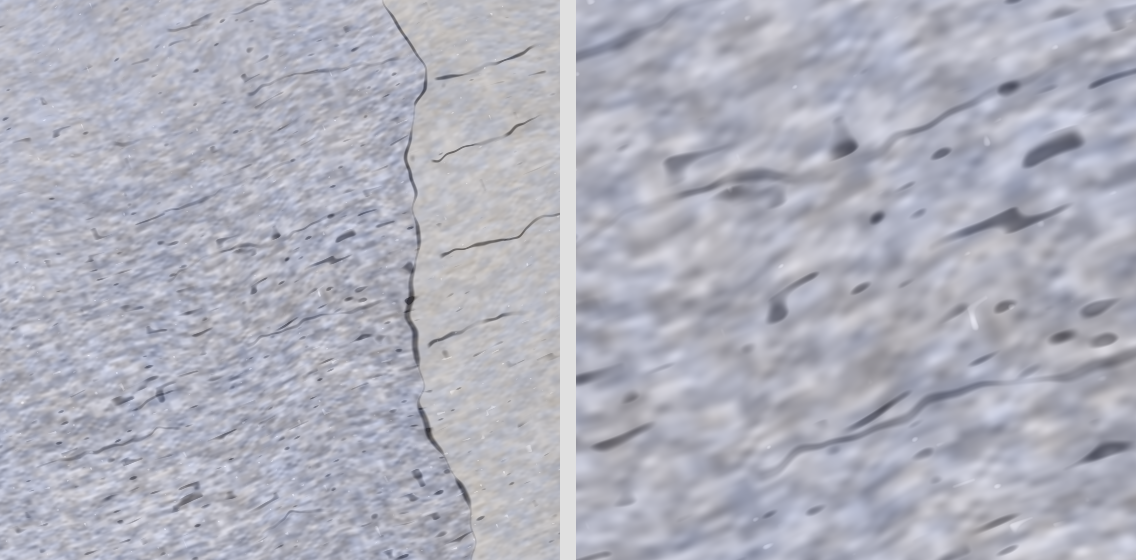
Left, the full canvas; right, a detail of the centre.
Write a WebGL 2 fragment shader that draws this texture.

```glsl
#version 300 es
precision highp float;

uniform vec2 u_resolution;
out vec4 fragColor;

const float GRAIN_ANGLE = 0.38;
const vec2 GRAIN_SCALE = vec2(46.0, 118.0);
const vec2 FINE_SCALE = vec2(105.0, 190.0);
const vec2 FLECK_SCALE = vec2(40.0, 105.0);
const float GRAIN_CONTRAST = 0.34;
const float FLECK_DEPTH = 0.25;
const float CRACK_DEPTH = 0.34;
const float CRACK_WIDTH = 0.0026;
const int SLAB_CRACKS = 4;
const int FACE_CRACKS = 9;
const float FACE_TONE = 0.692;
const float SLAB_TONE = 0.727;
const vec3 FACE_TINT = vec3(-0.002, 0.004, 0.055);
const vec3 SLAB_TINT = vec3(0.010, 0.006, 0.022);
const vec3 CHROMA_SHIFT = vec3(0.035, 0.012, -0.035);

float hash(vec2 p) {
    return fract(sin(dot(p, vec2(127.1, 311.7))) * 43758.5453);
}

float noise(vec2 p) {
    vec2 cell = floor(p);
    vec2 f = fract(p);
    f = f * f * (3.0 - 2.0 * f);
    float low = mix(hash(cell), hash(cell + vec2(1.0, 0.0)), f.x);
    float high = mix(hash(cell + vec2(0.0, 1.0)), hash(cell + 1.0), f.x);
    return mix(low, high, f.y);
}

vec2 rotate(vec2 p, float angle) {
    float c = cos(angle), s = sin(angle);
    return vec2(c * p.x + s * p.y, c * p.y - s * p.x);
}

// Horizontal position of the joint between the face and the slab
float jointX(float y) {
    float x = 0.745 + 0.125 * smoothstep(0.29, 0.0, y) - 0.05 * smoothstep(0.88, 1.0, y);
    return x + 0.045 * (noise(vec2(y * 7.0, 3.0)) - 0.5) + 0.018 * (noise(vec2(y * 32.0, 9.0)) - 0.5);
}

// Broken, wandering line from a start point
float crack(vec2 uv, vec2 start, float angle, float len, float seed) {
    vec2 q = rotate(uv - start, angle);
    float wander = 0.022 * (noise(vec2(q.x * 15.0, seed)) - 0.5)
                 + 0.007 * (noise(vec2(q.x * 60.0, seed + 5.0)) - 0.5);
    float width = CRACK_WIDTH * (0.5 + noise(vec2(q.x * 38.0, seed + 11.0)));
    float line = 1.0 - smoothstep(0.3 * width, 1.7 * width, abs(q.y - wander));
    float gaps = smoothstep(0.2, 0.65, noise(vec2(q.x * 30.0, seed + 17.0)));
    float ends = smoothstep(0.0, 0.01, q.x) * (1.0 - smoothstep(0.7 * len, len, q.x));
    return line * ends * mix(0.2, 1.0, gaps);
}

void main() {
    vec2 uv = gl_FragCoord.xy / u_resolution;

    // Flow direction, gently bent
    vec2 flow = rotate(uv, GRAIN_ANGLE);
    flow.y += 0.035 * (noise(uv * 5.0) - 0.5) + 0.006 * (noise(uv * 26.0) - 0.5);

    float fromJoint = uv.x - jointX(uv.y);
    float slab = smoothstep(-0.006, 0.006, fromJoint);
    float nearJoint = exp(-abs(fromJoint) * 16.0) * (1.0 - smoothstep(0.45, 0.7, uv.y));
    float smoothCorner = smoothstep(0.5, 1.2, uv.y - 0.6 * uv.x + 0.3);

    // Streaked grain
    float coarse = noise(flow * GRAIN_SCALE) - 0.5;
    float fine = noise(flow * FINE_SCALE + 37.0) - 0.5;
    float cloud = noise(flow * vec2(6.0, 13.0) + 71.0) - 0.5;
    float contrast = GRAIN_CONTRAST * mix(1.0 - 0.45 * smoothCorner, 0.42, slab);
    float tone = mix(FACE_TONE + 0.022 * smoothCorner, SLAB_TONE, slab);
    tone += contrast * (0.58 * coarse + 0.46 * fine) + 0.05 * cloud;
    tone -= 0.05 * nearJoint * (1.0 - slab);

    // Dark flecks in clusters, and rare bright specks
    float cluster = noise(uv * 9.0 + 13.0);
    float limit = 0.89 - 0.11 * cluster - 0.14 * nearJoint + 0.08 * slab + 0.05 * smoothCorner;
    float fleck = smoothstep(limit, limit + 0.16, noise(flow * FLECK_SCALE + 53.0));
    float speck = smoothstep(0.92, 1.0, noise(flow * vec2(85.0, 110.0) + 91.0));
    tone += 0.12 * speck - FLECK_DEPTH * fleck;

    // Cracks running out of the joint across the slab
    float dark = 0.0;
    for (int i = 0; i < SLAB_CRACKS; i++) {
        float id = float(i);
        float y = 0.40 + 0.15 * id + 0.04 * (hash(vec2(id, 2.0)) - 0.5);
        vec2 start = vec2(jointX(y) + 0.05 * hash(vec2(id, 4.0)), y);
        float len = 0.12 + 0.2 * hash(vec2(id, 6.0));
        dark = max(dark, crack(uv, start, 0.32, len, 20.0 * id + 1.0));
    }

    // Fainter cracks along the face
    for (int i = 0; i < FACE_CRACKS; i++) {
        float id = float(i) + 30.0;
        vec2 start = vec2(0.6 * hash(vec2(id, 1.0)), (id - 29.5) / float(FACE_CRACKS));
        float len = 0.12 + 0.32 * hash(vec2(id, 3.0));
        float line = crack(uv, start, 0.24 + 0.16 * hash(vec2(id, 5.0)), len, 20.0 * id);
        dark = max(dark, 0.5 * line * (1.0 - slab));
    }

    // The joint itself, open in places
    float opening = smoothstep(0.35, 0.85, noise(vec2(uv.y * 24.0, 41.0)));
    float jointWidth = 0.0025 + 0.006 * opening * (1.0 - 0.6 * smoothstep(0.4, 0.7, uv.y));
    float seam = 1.0 - smoothstep(0.2 * jointWidth, jointWidth, abs(fromJoint));
    dark = max(dark, seam * mix(0.2, 1.0, opening));
    tone = max(tone - CRACK_DEPTH * dark, 0.2);

    // Cool face, warmer slab, slight colour mottling
    float chroma = noise(flow * vec2(50.0, 80.0) + 19.0) + 0.6 * noise(uv * 14.0) - 0.8;
    vec3 color = tone + mix(FACE_TINT, SLAB_TINT, slab) + CHROMA_SHIFT * chroma;
    fragColor = vec4(clamp(color, 0.0, 1.0), 1.0);
}
```
